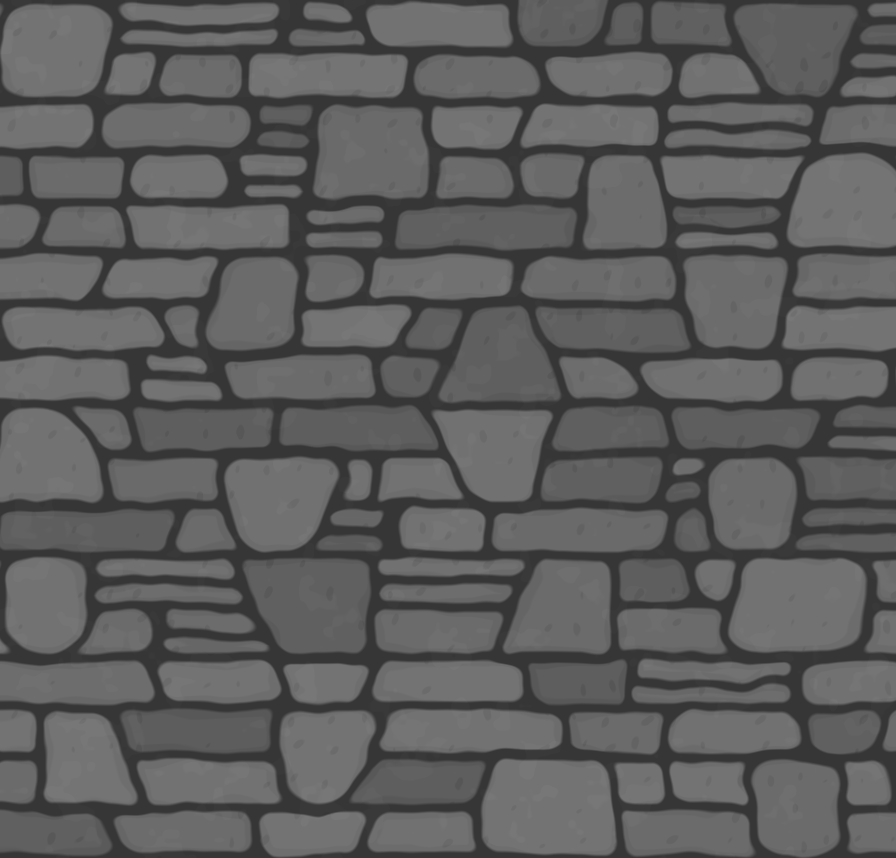
Give the GLSL for this texture, as a Shadertoy shader.

```glsl
const float COURSES = 17.0;       // stone rows over the canvas height
const float GAP = 0.088;          // half mortar width, in rows
const float SOFTNESS = 0.038;     // edge blur, in rows
const float STONE_WIDTH = 2.6;    // mean width of a small stone
const float EDGE_JITTER = 0.64;
const float SPLIT_SHARE = 0.19;   // stones split into two thin slabs
const float BIG_CELL = 4.8;       // spacing of two-row stones
const float BIG_SHARE = 0.92;
const float SPECK_CELL = 0.62;
const float MORTAR = 0.21;
const float DARK_STONE = 0.372;
const float MID_STONE = 0.422;
const float LIGHT_STONE = 0.448;

float hash(vec2 p) {
    return fract(sin(dot(p, vec2(127.1, 311.7))) * 43758.5453);
}

float noise(vec2 p) {
    vec2 i = floor(p), f = fract(p);
    f = f * f * (3.0 - 2.0 * f);
    return mix(mix(hash(i), hash(i + vec2(1, 0)), f.x),
               mix(hash(i + vec2(0, 1)), hash(i + vec2(1, 1)), f.x), f.y);
}

// Intersection of two distances with a rounded corner
float roundMax(float a, float b, float radius) {
    vec2 d = vec2(a, b) + radius;
    return length(max(d, 0.0)) + min(max(d.x, d.y), 0.0) - radius;
}

// Two-row stone near p: centre, half width, seed
vec4 bigStone(vec2 p) {
    float band = floor(p.y / 3.0);
    float shift = BIG_CELL * hash(vec2(band, 3.7));
    float column = floor((p.x + shift) / BIG_CELL);
    float seed = hash(vec2(column, band) + 17.3);
    float x = (column + 0.5) * BIG_CELL - shift + 0.7 * (hash(vec2(seed, 1.0)) - 0.5);
    float y = band * 3.0 + 1.0 + step(0.5, hash(vec2(seed, 2.0)));
    float halfWidth = seed < BIG_SHARE ? mix(0.8, 1.4, hash(vec2(seed, 3.0))) : -9.0;
    return vec4(x, y, halfWidth, seed);
}

float bigDistance(vec2 p, vec4 big) {
    vec2 q = p - big.xy;
    float lean = 0.4 * (hash(vec2(big.w, 4.0)) - 0.5);
    float taper = 0.8 * (hash(vec2(big.w, 5.0)) - 0.5);
    float side = (abs(q.x - lean * q.y) - big.z - taper * q.y) / 1.06;
    return roundMax(side, abs(q.y) - 1.0, mix(0.25, 0.6, hash(vec2(big.w, 6.0))));
}

// Joint between small stones: position and slant; joints hide behind big stones
vec2 joint(float k, float row) {
    float x = (k + EDGE_JITTER * (hash(vec2(k, row)) - 0.5)) * STONE_WIDTH;
    float slant = 0.75 * (hash(vec2(k, row) + 41.0) - 0.5);
    vec4 big = bigStone(vec2(x, row + 0.5));
    bool covered = abs(row + 0.5 - big.y) < 1.0 && abs(x - big.x) < big.z + 0.7;
    return covered ? vec2(big.x, 0.0) : vec2(x, slant);
}

float jointX(vec2 j, float y) { return j.x + j.y * (y - 0.5); }

// Small stone or slab at p: distance, seed
vec2 smallStone(vec2 p) {
    float row = floor(p.y), y = p.y - row;
    float k = floor(p.x / STONE_WIDTH) - 2.0;
    for (int n = 0; n < 4; n++)
        if (p.x > jointX(joint(k + 1.0, row), y)) k += 1.0;
    vec2 left = joint(k, row), right = joint(k + 1.0, row);
    float seed = hash(vec2(k, row) + 73.0);
    float side = max((jointX(left, y) - p.x) / length(vec2(1.0, left.y)),
                     (p.x - jointX(right, y)) / length(vec2(1.0, right.y))) + GAP;
    float low = 0.0, high = 1.0;
    float radius = mix(0.14, 0.38, hash(vec2(seed, 7.0)));
    if (seed < SPLIT_SHARE) {
        float cut = mix(0.42, 0.58, hash(vec2(seed, 8.0))) + 0.12 * (noise(p * vec2(1.3, 0.0)) - 0.5);
        if (y > cut) { low = cut; seed += 0.31; } else high = cut;
        side += 0.2 * hash(vec2(seed, 9.0));
        radius = 0.15;
    }
    return vec2(roundMax(side, max(low - y, y - high) + GAP, radius), seed);
}

// Scattered slanted pits
float specks(vec2 p) {
    vec2 cell = floor(p / SPECK_CELL);
    float seed = hash(cell + 5.0);
    vec2 q = p - (cell + 0.3 + 0.4 * vec2(hash(cell + 9.0), hash(cell + 21.0))) * SPECK_CELL;
    float angle = mix(0.5, 1.8, hash(cell + 33.0));
    q = mat2(cos(angle), -sin(angle), sin(angle), cos(angle)) * q;
    float d = length(q * vec2(1.0, 1.9)) + 0.07 * (noise(p * 9.0) - 0.5);
    float size = mix(0.05, 0.14, hash(cell + 47.0));
    return step(seed, 0.55) * (1.0 - smoothstep(size - 0.03, size + 0.03, d));
}

void mainImage(out vec4 fragColor, in vec2 fragCoord) {
    vec2 p = fragCoord / iResolution.y * COURSES;

    // Uneven outlines
    vec2 wall = p + vec2(0.26, 0.1) * (vec2(noise(p * 1.1), noise(p * 1.1 + 50.0)) - 0.5)
                  + 0.07 * (vec2(noise(p * 2.7 + 8.0), noise(p * 2.7 + 90.0)) - 0.5);

    // Big stones cut the small ones around them
    vec4 big = bigStone(wall);
    float bigD = bigDistance(wall, big);
    vec2 stone = smallStone(wall);
    stone.x = roundMax(stone.x, GAP - bigD, 0.2);
    if (bigD < 0.0) stone = vec2(bigD + GAP, big.w + 0.53);

    // Stone tone, with a darker ragged rim and pits
    float pick = hash(vec2(stone.y, 11.0));
    float tone = pick < 0.24 ? DARK_STONE : pick < 0.58 ? MID_STONE : LIGHT_STONE;
    tone += 0.012 * (hash(vec2(stone.y, 12.0)) - 0.5);
    float rim = stone.x + 0.26 * (noise(p * vec2(1.3, 2.0) + 30.0) - 0.5);
    tone -= 0.022 * smoothstep(-0.11, -0.06, rim);
    tone -= 0.03 * specks(p);

    // Faint stains over stone and mortar
    float stain = noise(p * 2.3 + 12.0) * 0.7 + noise(p * 6.0) * 0.3;
    float cover = 1.0 - smoothstep(-SOFTNESS, SOFTNESS, stone.x);
    float grey = mix(MORTAR, tone, cover) + 0.014 * smoothstep(0.66, 0.72, stain);
    fragColor = vec4(vec3(grey), 1.0);
}
```
